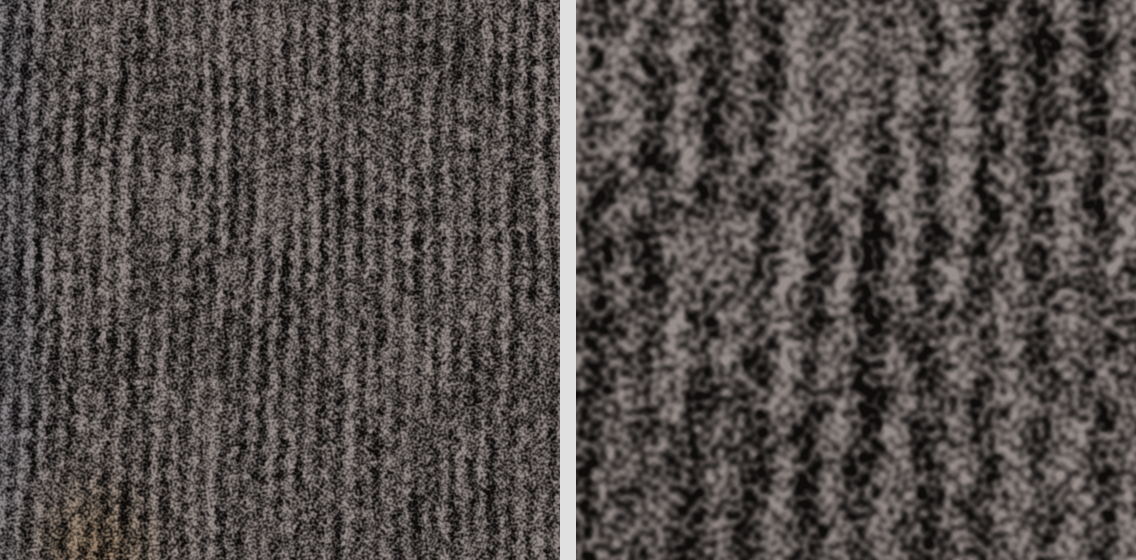
Left: the whole. Right: its middle third, enlarged.
A Shadertoy shader for this texture:

```glsl
#define COLUMNS 29.0
#define BEND 0.016
#define SCALLOP 0.34
#define RIB_CONTRAST 0.17
#define STREAK_CONTRAST 0.24
#define TUFT_CONTRAST 0.36
#define GRAIN_CONTRAST 0.62
#define GRAIN_SCALE 185.0
#define DARK_FIBRE vec3(0.055, 0.047, 0.043)
#define LIGHT_FIBRE vec3(0.595, 0.557, 0.545)

// Unit gradient from an integer hash of the lattice cell
vec2 gradient(vec2 cell) {
    uvec2 q = uvec2(ivec2(cell)) * uvec2(1597u, 3511u);
    uint h = (q.x ^ q.y) * 747796u + 2891u;
    h = (h ^ (h >> 15u)) * 277803u;
    h ^= h >> 13u;
    float angle = float(h & 65535u) * 6.28318 / 65536.0;
    return vec2(cos(angle), sin(angle));
}

float gradientNoise(vec2 p) {
    vec2 cell = floor(p);
    vec2 f = p - cell;
    vec2 u = f * f * f * (f * (f * 6.0 - 15.0) + 10.0);
    vec2 e = vec2(0.0, 1.0);
    float a = dot(gradient(cell), f);
    float b = dot(gradient(cell + e.yx), f - e.yx);
    float c = dot(gradient(cell + e.xy), f - e.xy);
    float d = dot(gradient(cell + e.yy), f - e.yy);
    return mix(mix(a, b, u.x), mix(c, d, u.x), u.y);
}

// Knitted ribs: bent columns with scalloped sides and uneven strength
float ribs(vec2 uv) {
    float bend = BEND * gradientNoise(uv * vec2(3.0, 2.5) + 7.3);
    float lean = 0.035 * uv.y * (1.0 - uv.x);
    float x = (uv.x + bend - lean) * COLUMNS;
    float scallop = SCALLOP * gradientNoise(uv * vec2(30.0, 48.0) + 19.0);
    float wave = cos(6.28318 * (x + scallop));
    float strength = 1.0 + 1.1 * gradientNoise(uv * vec2(9.0, 6.0) + 31.0);
    float streak = gradientNoise(vec2(x * 0.8, uv.y * 7.0) + 43.0);
    return RIB_CONTRAST * strength * wave + STREAK_CONTRAST * streak;
}

// Small fluffy clumps sitting on the ribs
float tufts(vec2 uv) {
    vec2 p = uv + 0.006 * vec2(gradientNoise(uv * 70.0 + 3.7),
                               gradientNoise(uv * 70.0 + 91.2));
    return gradientNoise(p * vec2(52.0, 43.0) + 57.0)
         + 0.5 * gradientNoise(p * vec2(93.0, 84.0) + 11.0);
}

// Fine fibre grain, rotated to hide the lattice
float grain(vec2 uv) {
    vec2 p = mat2(0.8, 0.6, -0.6, 0.8) * uv * GRAIN_SCALE;
    return gradientNoise(p + 5.1) + 0.5 * gradientNoise(p.yx * 0.61 + 77.0);
}

void mainImage(out vec4 fragColor, in vec2 fragCoord) {
    vec2 uv = fragCoord / iResolution.y;

    float tone = 0.49 + ribs(uv) + TUFT_CONTRAST * tufts(uv)
               + GRAIN_CONTRAST * grain(uv)
               + 0.12 * gradientNoise(uv * 4.0 + 23.0);

    // Soft limits at the darkest and lightest fibres
    tone = mix(clamp(tone, 0.0, 1.0), smoothstep(0.0, 1.0, tone), 0.4);
    vec3 color = mix(DARK_FIBRE, LIGHT_FIBRE, tone);

    // Cool left edge and a faint warm patch near the bottom
    float cool = 1.0 - smoothstep(0.0, 0.14, uv.x);
    float warm = exp(-90.0 * dot(uv - vec2(0.17, 0.02), uv - vec2(0.17, 0.02)));
    color *= mix(vec3(1.0), vec3(0.90, 0.93, 0.98), cool * (1.0 - warm));
    color *= mix(vec3(1.0), vec3(1.04, 0.95, 0.80), warm);

    fragColor = vec4(color, 1.0);
}
```
